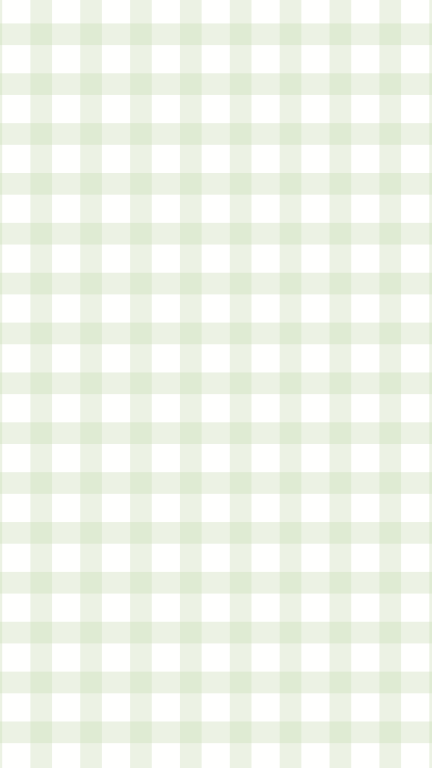
Give the GLSL for this pattern, as a WebGL 2 fragment shader.

```glsl
#version 300 es
precision highp float;
// Pale green gingham: two sets of even translucent bands on a white ground.
// Each set is a repeated 1D distance to the band centre; the cloth colour
// follows from the two coverages, darkest where the bands cross.

// Lengths are fractions of the canvas width
#define PERIOD 0.11542
#define BAND_SHARE 0.435
#define FIRST_CENTRE vec2(0.0954, 0.0826)
#define GROUND_COLOR vec3(1.0, 1.0, 0.996)
#define BAND_COLOR vec3(0.926, 0.950, 0.896)
#define CROSS_COLOR vec3(0.876, 0.921, 0.828)

uniform vec2 u_resolution;
out vec4 fragColor;

// Coverage of the vertical (x) and horizontal (y) bands at p
vec2 bandCoverage(vec2 p, float pixel) {
  vec2 cell = fract((p - FIRST_CENTRE) / PERIOD + 0.5) - 0.5;
  vec2 edgeDistance = (abs(cell) - 0.5 * BAND_SHARE) * PERIOD;
  return clamp(0.5 - edgeDistance / pixel, 0.0, 1.0);
}

void main() {
  float pixel = 1.0 / u_resolution.x;
  vec2 p = gl_FragCoord.xy * pixel;
  vec2 band = bandCoverage(p, pixel);

  // Blend across one band set, then the other
  vec3 offHorizontal = mix(GROUND_COLOR, BAND_COLOR, band.x);
  vec3 onHorizontal = mix(BAND_COLOR, CROSS_COLOR, band.x);
  fragColor = vec4(mix(offHorizontal, onHorizontal, band.y), 1.0);
}
```
